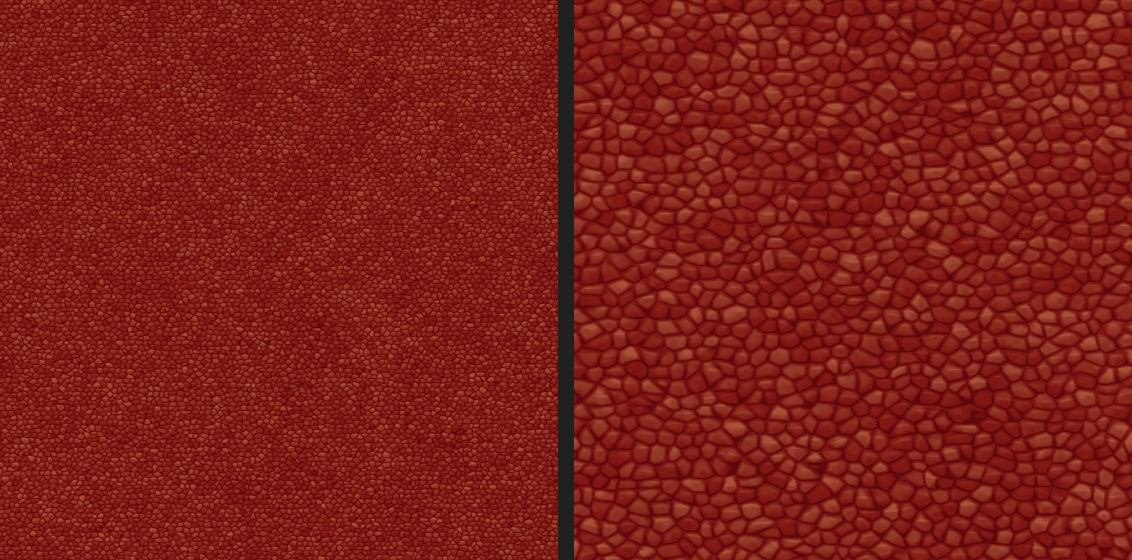
Left, the full canvas; right, a detail of the centre.
This texture is drawn by a Shadertoy shader. Its source:

```glsl
// Red boucle upholstery: tightly packed rounded yarn loops with dark gaps and warm lit tops.

vec3 hash3(vec2 p) {
    vec3 q = fract(vec3(p.xyx) * vec3(0.1031, 0.1030, 0.0973));
    q += dot(q, q.yxz + 33.33);
    return fract((q.xxy + q.yzz) * q.zyx);
}

float valueNoise(vec2 p) {
    vec2 i = floor(p), f = fract(p);
    f = f * f * (3.0 - 2.0 * f);
    return mix(mix(hash3(i).x, hash3(i + vec2(1, 0)).x, f.x),
               mix(hash3(i + vec2(0, 1)).x, hash3(i + vec2(1, 1)).x, f.x), f.y);
}

// Dye colours from the deep gaps to the lit fibres
vec3 yarnColor(float t) {
    vec3 c = mix(vec3(0.37, 0.03, 0.045), vec3(0.46, 0.075, 0.075), smoothstep(0.0, 0.2, t));
    c = mix(c, vec3(0.51, 0.09, 0.07), smoothstep(0.17, 0.42, t));
    c = mix(c, vec3(0.54, 0.16, 0.11), smoothstep(0.42, 0.66, t));
    c = mix(c, vec3(0.57, 0.22, 0.15), smoothstep(0.64, 0.85, t));
    return mix(c, vec3(0.66, 0.31, 0.21), smoothstep(0.83, 1.05, t));
}

// Brightness of the weave: the nearest loop wins, the seam to the next one is dark
float weave(vec2 uv) {
    vec2 p = uv * vec2(86.0, 120.0);
    p += 0.5 * (vec2(valueNoise(uv * 60.0), valueNoise(uv * 60.0 + 71.0)) - 0.5);
    vec2 cell = floor(p);
    float nearest = 9.0, second = 9.0;
    vec2 local = vec2(0.0);
    vec3 loopRandom = vec3(0.0);

    for (int y = -2; y <= 2; y++)
    for (int x = -2; x <= 2; x++) {
        vec2 id = cell + vec2(x, y);
        vec3 rnd = hash3(id + 17.0);
        float brick = 0.5 * mod(id.y, 2.0) - 0.25;
        vec2 toPixel = p - id - 0.5 - vec2(brick, 0.0) - 0.7 * (rnd.xy - 0.5);
        // some loops stand upright, most lie flat
        float stretch = mix(0.85, 1.25, rnd.z);
        float d = length(toPixel * vec2(stretch, 1.0 / stretch)) - 0.12 * rnd.x;
        if (d < nearest) {
            second = nearest;
            nearest = d;
            local = toPixel;
            loopRandom = hash3(id + 251.0);
        } else {
            second = min(second, d);
        }
    }

    float body = smoothstep(-0.02, 0.42, second - nearest);
    float light = 0.36 * local.y - 0.08 * local.x;
    float glint = step(0.62, loopRandom.y) * smoothstep(0.16, 0.0, abs(local.y - 0.27))
                * smoothstep(0.55, 0.2, abs(local.x));
    float fibre = valueNoise(uv * vec2(230.0, 330.0)) - 0.5;
    float mottling = valueNoise(uv * 9.0) + valueNoise(uv * 23.0 + 5.0) - 1.0;
    return 0.03 + body * (0.42 + 0.46 * loopRandom.x) + light
         + 0.2 * glint + 0.24 * fibre + 0.09 * mottling;
}

void mainImage(out vec4 fragColor, in vec2 fragCoord) {
    // 2x2 supersampling smooths the loop edges
    vec3 color = vec3(0.0);
    for (int i = 0; i < 4; i++) {
        vec2 offset = 0.5 * vec2(i % 2, i / 2) - 0.25;
        color += 0.25 * yarnColor(weave((fragCoord + offset) / iResolution.y));
    }
    fragColor = vec4(color, 1.0);
}
```
